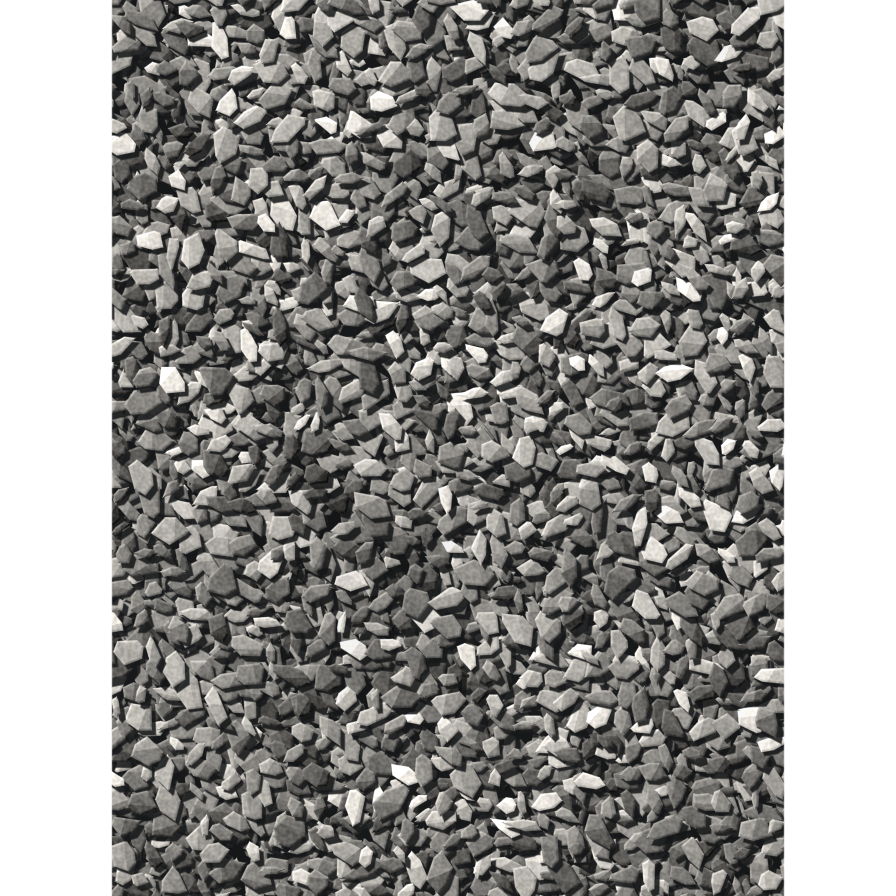
Give the GLSL for this texture, as a Shadertoy shader.

```glsl
// Sunlit bed of angular grey slate chips, framed by plain white side margins.
#define CELL 0.028          // spacing of chips within one layer
#define LAYERS 5            // piled layers, deepest first
#define EDGES 6             // sides of one chip
#define HALF_WIDTH 0.375    // half width of the gravel panel
#define SOFTNESS 0.0009     // edge blur, in canvas units
#define SHADOW_SHIFT vec2(0.0050, -0.0058)
#define LIGHT_DIR vec2(-0.65, 0.76)
#define LEAN -0.45          // favoured direction of the long axis
#define PALE_SHARE 0.11     // share of nearly white chips
#define GRAIN 0.10          // strength of the stone grain

const float TAU = 6.2831853;
const vec3 SHADOW_COLOR = vec3(0.085, 0.09, 0.095);
const vec3 STONE_TINT = vec3(1.0, 0.983, 0.95);

// Three random values in 0..1 from an integer key
vec3 hash3(ivec3 key) {
    uvec3 v = uvec3(key + 4096) * 1664525u + 1013904223u;
    v.x += v.y * v.z; v.y += v.z * v.x; v.z += v.x * v.y;
    v ^= v >> 16u;
    v.x += v.y * v.z; v.y += v.z * v.x; v.z += v.x * v.y;
    return vec3(v >> 8u) / 16777216.0;
}

vec2 direction(float angle) { return vec2(cos(angle), sin(angle)); }

float gradientAt(ivec2 corner, vec2 offset) {
    return dot(direction(TAU * hash3(ivec3(corner, 900)).x), offset);
}

// Gradient noise, roughly -0.7..0.7
float gradientNoise(vec2 p) {
    ivec2 i = ivec2(floor(p));
    vec2 f = fract(p);
    vec2 u = f * f * f * (f * (f * 6.0 - 15.0) + 10.0);
    float low = mix(gradientAt(i, f),
                    gradientAt(i + ivec2(1, 0), f - vec2(1, 0)), u.x);
    float high = mix(gradientAt(i + ivec2(0, 1), f - vec2(0, 1)),
                     gradientAt(i + ivec2(1, 1), f - vec2(1, 1)), u.x);
    return mix(low, high, u.y);
}

// Signed distance to an irregular convex chip; also gives its nearest side
float chipDistance(vec2 q, vec2 halfSize, ivec3 id, out vec2 normal) {
    float dist = -1.0;
    for (int k = 0; k < EDGES; k++) {
        vec3 h = hash3(ivec3(id.xy, id.z * 16 + k + 3));
        vec2 n = direction(TAU * (float(k) + 0.7 * h.x) / float(EDGES)) / halfSize;
        float scale = length(n);
        float side = (dot(n, q) - mix(0.62, 1.0, h.y)) / scale;
        if (side > dist) { dist = side; normal = n / scale; }
    }
    return dist;
}

// Lays one chip and its cast shadow over the colour so far
void layChip(inout vec3 color, vec2 p, ivec3 id, float grain, float blur) {
    vec3 place = hash3(ivec3(id.xy, id.z * 16));
    vec3 form = hash3(ivec3(id.xy, id.z * 16 + 1));
    vec3 look = hash3(ivec3(id.xy, id.z * 16 + 2));
    vec2 local = p - (vec2(id.xy) + 0.1 + 0.8 * place.xy) * CELL;
    if (dot(local, local) > 1.7 * CELL * CELL) return;

    vec2 axis = direction(LEAN + 2.7 * (place.z - 0.5));
    mat2 turn = mat2(axis.x, -axis.y, axis.y, axis.x);
    float halfLength = CELL * mix(0.40, 0.82, form.x);
    vec2 halfSize = halfLength * vec2(1.0, mix(0.36, 0.82, form.y));

    // Cast shadow
    vec2 normal;
    vec2 shift = SHADOW_SHIFT * mix(0.5, 1.25, form.z);
    float shade = chipDistance(turn * (local - shift), halfSize, id, normal);
    color = mix(color, SHADOW_COLOR, 0.88 * (1.0 - smoothstep(-0.0012, 0.0012, shade)));

    // Flat tone, split by a ridge into two facets
    vec2 q = turn * local;
    float dist = chipDistance(q, halfSize, id, normal);
    float tone = look.x < PALE_SHARE ? 0.90 : mix(0.36, 0.76, look.y);
    vec2 ridge = direction(TAU * look.z);
    float facet = dot(q, ridge) - 0.25 * halfSize.y;
    float facetLight = dot(ridge * turn, LIGHT_DIR);
    tone += 0.17 * facetLight * smoothstep(-blur, blur, facet);

    // Bevelled rim, grain and depth
    float rim = smoothstep(-0.0035, -0.0005, dist);
    tone += 0.20 * rim * dot(normal * turn, LIGHT_DIR);
    tone += GRAIN * grain;
    tone *= mix(0.62, 1.0, float(id.z) / float(LAYERS - 1));
    vec3 stone = clamp(tone * STONE_TINT, 0.06, 1.0);
    color = mix(color, stone, 1.0 - smoothstep(-blur, blur, dist));
}

void mainImage(out vec4 fragColor, in vec2 fragCoord) {
    vec2 p = (fragCoord - 0.5 * iResolution.xy) / iResolution.y;
    float pixel = 1.0 / iResolution.y;
    float blur = max(SOFTNESS, 0.6 * pixel);
    vec3 color = SHADOW_COLOR;
    float grain = gradientNoise(p * 260.0) + 0.8 * gradientNoise(p * 120.0 + 31.0);

    // Pile the layers, each on its own shifted grid
    for (int layer = 0; layer < LAYERS; layer++) {
        vec2 shifted = p + CELL * vec2(0.37, 0.61) * float(layer);
        ivec2 cell = ivec2(floor(shifted / CELL));
        for (int y = -1; y <= 1; y++)
            for (int x = -1; x <= 1; x++)
                layChip(color, shifted, ivec3(cell + ivec2(x, y), layer), grain, blur);
    }

    // Broad drift of brightness, then the white margins
    color *= 1.0 + 0.16 * gradientNoise(p * 4.0 + 7.0);
    float margin = smoothstep(-pixel, pixel, abs(p.x) - HALF_WIDTH);
    fragColor = vec4(mix(color, vec3(1.0), margin), 1.0);
}
```
